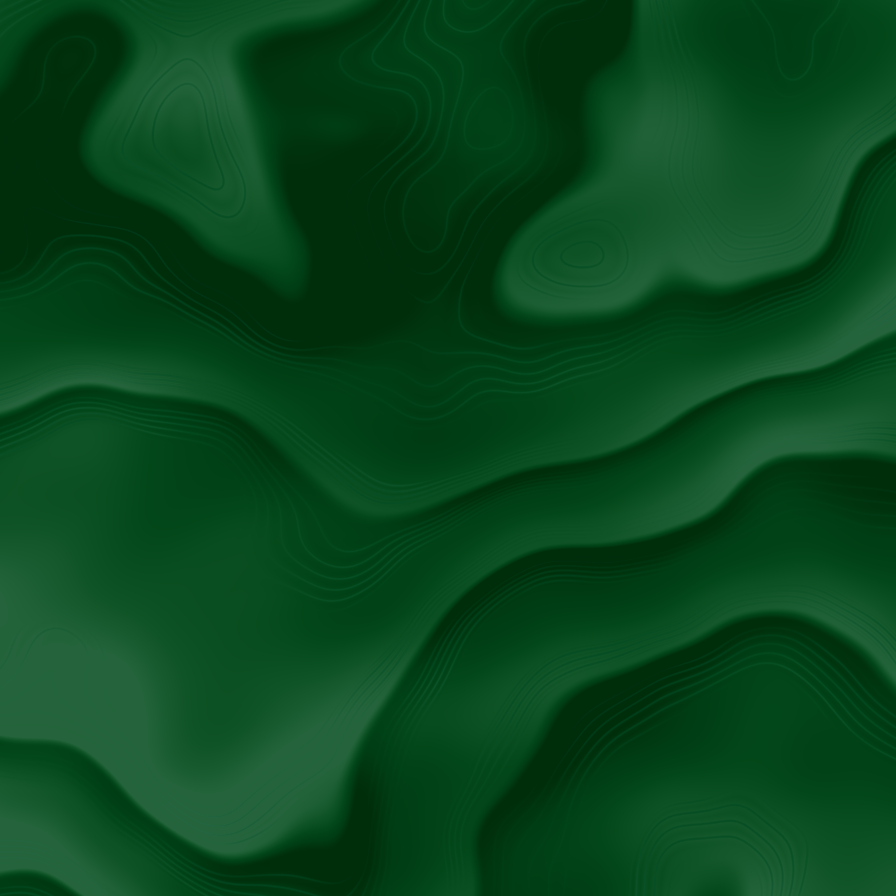
This texture is drawn by a WebGL 2 fragment shader. Its source:

```glsl
#version 300 es
precision highp float;
// Dark green folded strata: a warped height field is cut into repeating
// ledges, each with a lit rim, a soft shadow under it and clusters of
// fine contour threads. Slow gradient noise varies light and relief.

uniform vec2 u_resolution;
out vec4 fragColor;

const float LEDGES = 3.6;         // ledges per canvas height
const float FOLD = 2.0;           // strength of the large folds
const float RIPPLE = 0.5;         // strength of the medium folds
const float CRINKLE = 0.1;        // strength of the small folds
const float THREADS = 22.0;       // contour threads per ledge
const float THREAD_WIDTH = 0.001; // half width in canvas units
const float THREAD_TONE = 0.15;
const float RIM_TONE = 0.76;
const float FLOOR_TONE = 0.40;
const float SHADOW_DEPTH = 0.32;
const float CLOUD_TONE = 0.42;
const float DIMPLE_TONE = 0.30;

const vec3 GREENS[5] = vec3[5](
    vec3(0.00, 0.18, 0.04),
    vec3(0.00, 0.24, 0.08),
    vec3(0.01, 0.28, 0.10),
    vec3(0.06, 0.33, 0.15),
    vec3(0.14, 0.39, 0.23));

vec2 randomDirection(vec2 cell) {
    vec3 h = fract(cell.xyx * vec3(0.1031, 0.1030, 0.0973));
    h += dot(h, h.yzx + 33.33);
    float angle = 6.28318 * fract((h.x + h.y) * h.z);
    return vec2(cos(angle), sin(angle));
}

float gradientNoise(vec2 p) {
    vec2 i = floor(p);
    vec2 f = p - i;
    vec2 u = f * f * f * (f * (f * 6.0 - 15.0) + 10.0);
    float a = dot(randomDirection(i), f);
    float b = dot(randomDirection(i + vec2(1, 0)), f - vec2(1, 0));
    float c = dot(randomDirection(i + vec2(0, 1)), f - vec2(0, 1));
    float d = dot(randomDirection(i + vec2(1, 1)), f - vec2(1, 1));
    return mix(mix(a, b, u.x), mix(c, d, u.x), u.y);
}

float strataHeight(vec2 p) {
    return LEDGES * (p.y - 0.12 * p.x)
        + FOLD * gradientNoise(p * 2.1 + vec2(13.7, 5.2))
        + RIPPLE * gradientNoise(p * 4.6 + vec2(31.3, 17.9))
        + CRINKLE * gradientNoise(p * 9.5 + vec2(7.1, 43.6));
}

// Tone across one ledge; phase 0 is the rim, growing uphill.
float ledgeTone(float phase) {
    float tone = mix(RIM_TONE, FLOOR_TONE, smoothstep(0.0, 0.65, phase));
    tone -= SHADOW_DEPTH * smoothstep(0.58, 0.92, phase);
    return mix(tone, RIM_TONE, smoothstep(0.9, 1.0, phase));
}

// Soft window with feathered ends.
float window(float lo, float hi, float feather, float x) {
    return smoothstep(lo, lo + feather, x) * (1.0 - smoothstep(hi - feather, hi, x));
}

vec3 greenRamp(float tone) {
    float x = clamp((tone - 0.09) / 0.185, 0.0, 4.0);
    int i = min(int(x), 3);
    return mix(GREENS[i], GREENS[i + 1], x - float(i));
}

void main() {
    vec2 p = gl_FragCoord.xy / u_resolution.y;
    float pixel = 1.0 / u_resolution.y;
    float height = strataHeight(p);
    float phase = fract(height);

    // Broad relief, stronger in some places than others
    float relief = smoothstep(-0.45, 0.15, gradientNoise(p * 2.6 + 61.4));
    float tone = mix(0.48, ledgeTone(phase), mix(0.5, 1.0, relief));
    tone += CLOUD_TONE * gradientNoise(p * 1.8 + vec2(23.5, 71.2));

    // Smooth dimples lit from above
    vec2 slanted = vec2(p.x * 3.6 + p.y * 1.5, p.y * 6.0 - p.x * 2.2) + 87.3;
    tone += DIMPLE_TONE * (gradientNoise(slanted) - gradientNoise(slanted + vec2(0.1, 0.35)));

    // Contour threads, measured as a distance on the canvas
    float threadHeight = height + 0.05 * gradientNoise(p * 11.0 + 3.8);
    float slope = length(vec2(dFdx(threadHeight), dFdy(threadHeight))) / pixel;
    slope = max(slope, 0.8);
    float step01 = fract(threadHeight * THREADS);
    float dist = abs(step01 - 0.5) / (THREADS * slope);
    float thread = 1.0 - smoothstep(0.0, THREAD_WIDTH + pixel, dist);
    thread *= smoothstep(0.003, 0.007, 1.0 / (THREADS * slope));

    // Threads gather on the rim and in the shadow below it
    float presence = smoothstep(-0.3, 0.15, gradientNoise(p * 3.1 + 47.9));
    float cluster = window(0.01, 0.22, 0.04, phase)
        + window(0.60, 0.88, 0.06, phase) * mix(0.4, 1.0, presence);
    cluster *= mix(0.35, 1.0, presence);
    thread *= cluster;

    // Threads darken lit ground and brighten shaded ground
    float polarity = mix(1.0, -1.0, smoothstep(0.4, 0.65, tone));
    tone += THREAD_TONE * polarity * thread;
    tone += 0.07 * (0.5 - abs(2.0 * step01 - 1.0)) * cluster;

    vec3 color = greenRamp(tone) + vec3(0.0, 0.006, 0.025) * thread;
    fragColor = vec4(color, 1.0);
}
```
